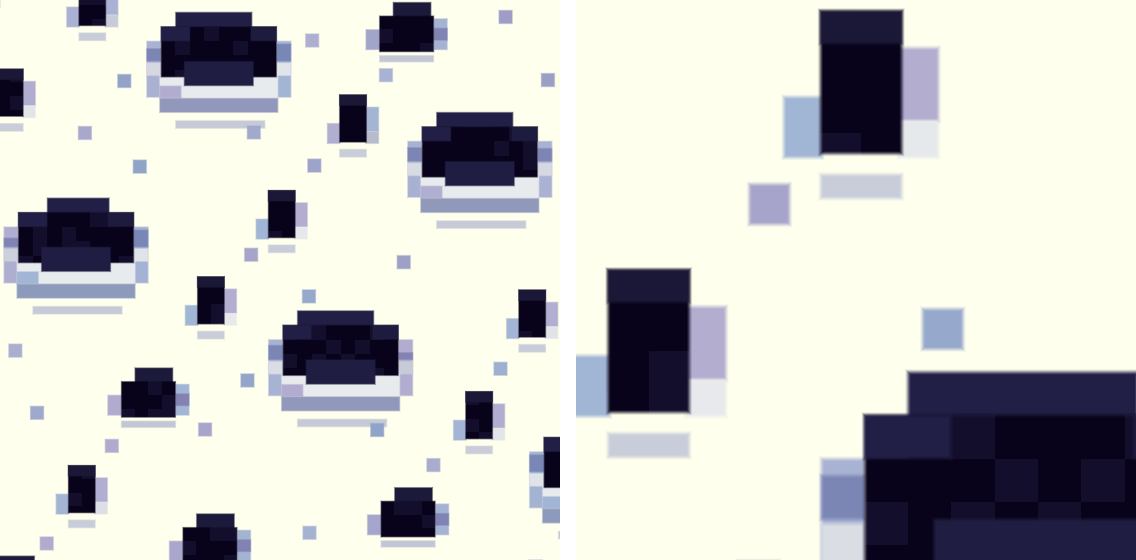
Left: the whole. Right: its middle third, enlarged.
Give the GLSL for this pattern, as a WebGL 2 fragment shader.

```glsl
#version 300 es
precision highp float;
// Blocky pixel-art craters and loose specks scattered over a cream ground.
// A skewed, jittered lattice decides what sits where: every node is a large,
// medium or small crater, a speck or nothing, each built from soft rectangles.

uniform vec2 u_resolution;
out vec4 fragColor;

const vec3 CREAM = vec3(1.0, 1.0, 0.93);
const vec3 PALE = vec3(0.91, 0.92, 0.93);
const vec3 MIST = vec3(0.67, 0.69, 0.77);
const vec3 STEEL = vec3(0.49, 0.52, 0.66);
const vec3 NAVY = vec3(0.13, 0.12, 0.27);
const vec3 INK = vec3(0.03, 0.01, 0.10);

float hash(vec2 p) {
    return fract(sin(dot(p, vec2(12.9898, 78.233))) * 43758.5453);
}

// Paints a soft-edged rectangle given as left, top, right, bottom in texels
void paint(inout vec3 color, vec2 q, vec4 rect, vec3 fill) {
    vec2 inside = min(q - rect.xy, rect.zw - q);
    color = mix(color, fill, smoothstep(-0.08, 0.08, min(inside.x, inside.y)));
}

// Pushes a rim colour towards blue or lilac
vec3 tint(vec3 base, float h) {
    return base * mix(vec3(0.94, 1.03, 1.08), vec3(1.05, 0.98, 1.06), h);
}

// Ink with some texels lifted towards navy
vec3 mottledInk(vec2 q, float seed) {
    return mix(INK, NAVY, 0.4 * step(0.75, hash(floor(q) + 17.0 * seed)));
}

void largeCrater(inout vec3 color, vec2 q, float seed) {
    q += vec2(5.0, 4.05);
    float capLeft = 3.0 - floor(seed * 2.0);
    vec3 blue = tint(STEEL, seed * 0.6);
    // Rim on both sides, with a glint in the middle
    for (float x = 0.0; x < 10.0; x += 9.0) {
        float h = hash(vec2(seed, x));
        paint(color, q, vec4(x, 2.0, x + 1.0, 5.9), tint(MIST, h));
        paint(color, q, vec4(x, 2.0 + h, x + 1.0, 3.4), tint(STEEL, h));
        paint(color, q, vec4(x, 3.5, x + 1.0, 4.4), mix(PALE, MIST, h * 0.6));
    }
    // Lit lower lip and detached shine
    paint(color, q, vec4(0.9, 4.4, 9.1, 5.95), PALE);
    paint(color, q, vec4(0.9, 5.1, 2.4, 5.95), tint(MIST, seed));
    paint(color, q, vec4(0.9, 5.95, 9.1, 6.95), mix(blue, MIST, 0.45));
    paint(color, q, vec4(2.0, 7.5, 8.2, 8.05), mix(MIST, PALE, 0.45));
    // Dark bowl
    paint(color, q, vec4(capLeft, 0.0, 7.3, 1.1), NAVY);
    paint(color, q, vec4(1.0, 1.0, 9.0, 4.5), mottledInk(q, seed));
    paint(color, q, vec4(1.0, 1.0, 3.0, 2.0), NAVY);
    paint(color, q, vec4(7.2, 1.0, 9.0, 2.0), NAVY * 0.9);
    paint(color, q, vec4(2.6, 3.4, 7.4, 5.1), NAVY * 0.95);
}

void mediumCrater(inout vec3 color, vec2 q, float seed) {
    q += vec2(3.0, 2.2);
    float capLeft = 1.5 + floor(seed * 2.0) * 0.5;
    paint(color, q, vec4(0.0, 2.0, 1.05, 3.5), tint(mix(STEEL, MIST, seed), seed));
    paint(color, q, vec4(5.0, 1.2, 6.0, 3.5), tint(MIST, 1.0 - seed));
    paint(color, q, vec4(5.0, 1.9, 6.0, 2.8), tint(STEEL, seed));
    paint(color, q, vec4(1.0, 3.9, 5.0, 4.4), mix(MIST, PALE, 0.4));
    paint(color, q, vec4(capLeft, 0.0, 4.8, 1.1), NAVY * 0.85);
    paint(color, q, vec4(1.0, 1.0, 5.0, 3.65), mottledInk(q, seed));
}

void smallCrater(inout vec3 color, vec2 q, float seed) {
    q += vec2(2.0, 2.3);
    paint(color, q, vec4(0.1, 2.1, 1.05, 3.6), tint(MIST, seed));
    paint(color, q, vec4(2.9, 0.9, 3.9, 2.7), tint(MIST, 1.0 - seed));
    paint(color, q, vec4(2.9, 2.7, 3.9, 3.6), mix(PALE, MIST, seed));
    paint(color, q, vec4(1.0, 4.0, 3.0, 4.6), mix(MIST, PALE, 0.5));
    paint(color, q, vec4(1.0, 0.0, 3.0, 3.5), mottledInk(q, seed));
    paint(color, q, vec4(1.0, 0.0, 3.0, 0.8), NAVY * 0.8);
}

void main() {
    // Canvas units, with y pointing down like the rows of a sprite
    vec2 p = gl_FragCoord.xy / u_resolution.y;
    p.y = 1.0 - p.y;
    vec2 origin = vec2(0.384, 0.117);
    mat2 lattice = mat2(0.1165, 0.05, -0.06, 0.083);
    ivec2 nearest = ivec2(round(inverse(lattice) * (p - origin)));
    vec3 color = CREAM;

    for (int j = -2; j <= 2; j++) {
        for (int i = -2; i <= 2; i++) {
            ivec2 node = nearest + ivec2(i, j);
            ivec2 kind = node & 3;
            vec2 id = vec2(node);
            float seed = hash(id + 3.7);
            vec2 jitter = vec2(hash(id + 11.3), hash(id + 29.1)) - 0.5;
            vec2 offset = p - origin - lattice * id - 0.03 * jitter;
            vec2 q = offset / 0.0243;

            if (kind == ivec2(0)) {
                // Every third row of large craters shrinks to medium ones
                if (((node.y >> 2) + 300) % 3 < 2) largeCrater(color, offset / 0.0258, seed);
                else mediumCrater(color, q, seed);
            } else if (kind == ivec2(2)) {
                if (seed > 0.3) mediumCrater(color, q, seed);
                else smallCrater(color, q, seed);
            } else if (kind == ivec2(2, 0)) {
                smallCrater(color, q, seed);
            } else if (kind.y > 0 && (kind.x > 0 || kind.y == 2) && seed < 0.55) {
                // Specks on the nodes clear of any crater
                vec3 speck = tint(mix(MIST, STEEL, 0.4 * hash(id)), hash(id + 5.0));
                paint(color, q, vec4(-0.5, -0.5, 0.5, 0.5), speck);
            }
        }
    }
    fragColor = vec4(color, 1.0);
}
```
